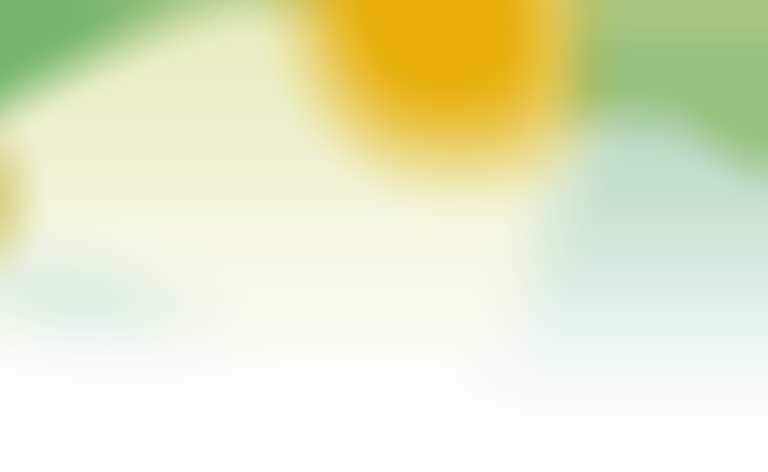
This background is drawn by a Shadertoy shader. Its source:

```glsl
#define CREAM vec3(0.92, 0.935, 0.77)
#define TEAL vec3(0.74, 0.86, 0.79)
#define MIST vec3(0.87, 0.93, 0.89)
#define LEAF vec3(0.47, 0.715, 0.43)
#define OLIVE vec3(0.67, 0.78, 0.50)
#define SAGE vec3(0.60, 0.755, 0.50)
#define STRAW vec3(0.84, 0.82, 0.52)
#define AMBER vec3(0.91, 0.68, 0.03)

// Soft ellipse: 1 inside, fading between two relative radii
float softEllipse(vec2 p, vec2 center, vec2 radii, float inner, float outer) {
    return 1.0 - smoothstep(inner, outer, length((p - center) / radii));
}

// Amber drop hanging from the top, leaning right as it descends
float amberDrop(vec2 p) {
    float depth = 1.0 - p.y;
    float axis = 0.565 + 0.1 * depth;
    vec2 q = pow(abs(vec2(p.x - axis, depth) / vec2(0.16, 0.31)), vec2(2.5));
    return 1.0 - smoothstep(0.45, 1.55, pow(q.x + q.y, 0.4));
}

// Green corner bounded by a curve rising toward the top edge
float leafCorner(vec2 p) {
    float edge = 0.99 - 0.22 * pow(max(1.0 - p.x / 0.32, 0.0), 1.4);
    float cover = smoothstep(-0.09, 0.09, p.y - edge);
    return cover * (1.0 - smoothstep(0.4, 0.6, p.x));
}

void mainImage(out vec4 fragColor, in vec2 fragCoord) {
    vec2 p = fragCoord / iResolution.xy;
    vec3 white = vec3(1.0);

    // Cream wash dissolving into white below
    vec3 color = mix(white, CREAM, smoothstep(0.05, 0.95, p.y));

    // Pale mist at lower left
    vec2 sheared = p + vec2(0.0, 0.25 * (p.x - 0.1));
    float mist = softEllipse(sheared, vec2(0.1, 0.36), vec2(0.28, 0.2), 0.0, 1.0);
    vec3 mistColor = mix(white, MIST, smoothstep(0.08, 0.4, p.y));
    color = mix(color, mistColor, 0.9 * mist);

    // Teal veil on the right with a slanted edge
    float veilEdge = 0.60 + 0.22 * p.y;
    float veil = smoothstep(-0.08, 0.08, p.x - veilEdge);
    vec3 veilColor = mix(white, TEAL, smoothstep(0.03, 0.75, p.y));
    color = mix(color, veilColor, veil);

    // Sage band at upper right, drooping at the border
    float droop = 0.1 * smoothstep(0.85, 1.0, p.x);
    float sage = smoothstep(0.66, 0.83, p.y + droop) * smoothstep(0.68, 0.78, p.x);
    vec3 sageColor = mix(SAGE, OLIVE, smoothstep(0.86, 1.0, p.y));
    color = mix(color, sageColor, sage);

    // Straw glow on the left border
    float straw = softEllipse(p, vec2(-0.01, 0.58), vec2(0.08, 0.22), 0.0, 1.0);
    color = mix(color, STRAW, straw);

    // Leaf green at upper left, then the amber drop
    vec3 leafColor = mix(LEAF, OLIVE, smoothstep(0.08, 0.32, p.x));
    color = mix(color, leafColor, leafCorner(p));
    color = mix(color, AMBER, amberDrop(p));

    fragColor = vec4(color, 1.0);
}
```
